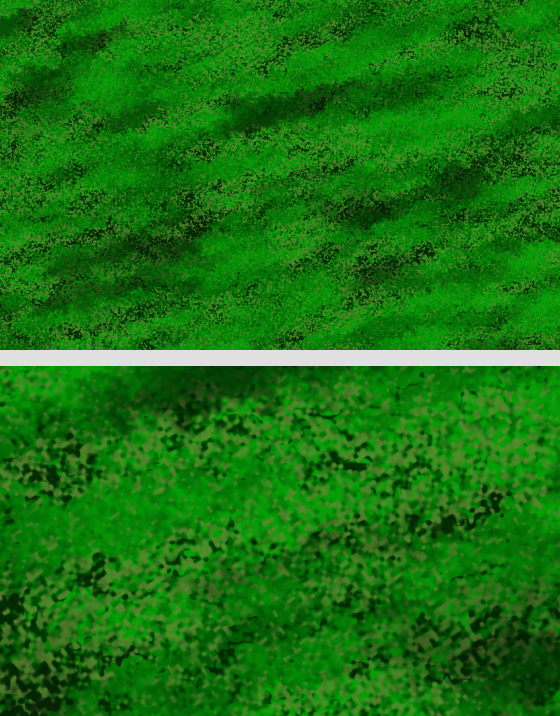
Top: the whole. Bottom: its middle third, enlarged.
A WebGL 1 fragment shader for this texture:

```glsl
precision highp float;

uniform vec2 u_resolution;

#define TILT 0.27                    // slope of the streaks, radians
#define STREAK_FREQ vec2(6.5, 21.0)  // along and across the streaks
#define PATCH_FREQ vec2(3.6, 9.0)    // shaded hollows
#define GRAIN_FREQ 230.0             // grains per canvas height
#define RAGGED 0.026                 // crumbling of the streak edges
#define MEAN_GREEN 0.485
#define STREAK_CONTRAST 0.50
#define HOLLOW_DEPTH 0.40
#define OLIVE vec3(0.42, 0.52, 0.22)
#define SHADOW vec3(0.01, 0.10, 0.005)

float hash(vec2 p) {
  return fract(sin(dot(p, vec2(127.1, 311.7))) * 43758.5453);
}

float noise(vec2 p) {
  vec2 cell = floor(p);
  vec2 f = fract(p);
  f = f * f * (3.0 - 2.0 * f);
  float low = mix(hash(cell), hash(cell + vec2(1.0, 0.0)), f.x);
  float high = mix(hash(cell + vec2(0.0, 1.0)), hash(cell + 1.0), f.x);
  return mix(low, high, f.y);
}

float fbm(vec2 p) {
  float sum = 0.0;
  float weight = 0.53;
  for (int i = 0; i < 4; i++) {
    sum += weight * noise(p);
    p = p * 2.03 + vec2(17.3, 9.1);
    weight *= 0.5;
  }
  return sum;
}

vec2 rotate(vec2 p, float angle) {
  float c = cos(angle);
  float s = sin(angle);
  return vec2(c * p.x + s * p.y, c * p.y - s * p.x);
}

void main() {
  vec2 uv = gl_FragCoord.xy / u_resolution.y;

  // Tilted coordinates, broken up by fine and medium jitter
  vec2 fine = vec2(noise(uv * 170.0), noise(uv * 170.0 + 47.0)) - 0.5;
  vec2 medium = vec2(noise(uv * 48.0 + 13.0), noise(uv * 48.0 + 71.0)) - 0.5;
  vec2 along = rotate(uv, TILT) + RAGGED * (fine + medium);

  // Large layers: light streaks, speckled bands, shaded hollows
  float streak = fbm(along * STREAK_FREQ);
  float speckled = smoothstep(0.36, 0.66, fbm(along * STREAK_FREQ * 0.85 + 31.0));
  float hollow = smoothstep(0.56, 0.78, fbm(along * PATCH_FREQ + 83.0));

  // Grains, turned off the pixel grid
  vec2 grainPos = rotate(uv, 0.6) * GRAIN_FREQ;
  float grain = noise(grainPos + 5.0);
  float darkGrain = noise(grainPos * 0.85 + 57.0);
  float clump = noise(along * vec2(45.0, 85.0) + 23.0);

  // Green ground, rougher inside the speckled bands
  float green = MEAN_GREEN + STREAK_CONTRAST * (streak - 0.5);
  green *= 1.0 + (0.22 + 0.45 * speckled) * (darkGrain - 0.5);
  green = clamp(green * (1.0 - HOLLOW_DEPTH * hollow), 0.10, 0.62);
  vec3 color = vec3(0.03, 1.0, 0.035) * green;

  // Olive specks of varied strength, then dark gaps between the tufts
  float olive = smoothstep(0.55, 1.15, grain + 0.28 * speckled);
  color = mix(color, OLIVE * (1.0 - 0.5 * hollow), 0.75 * olive);
  float gap = 0.45 * (1.0 - grain) + 0.55 * clump + 0.16 * speckled - 0.5 * (streak - 0.5);
  color = mix(color, SHADOW, 0.8 * smoothstep(0.68, 0.98, gap));

  gl_FragColor = vec4(color, 1.0);
}
```
